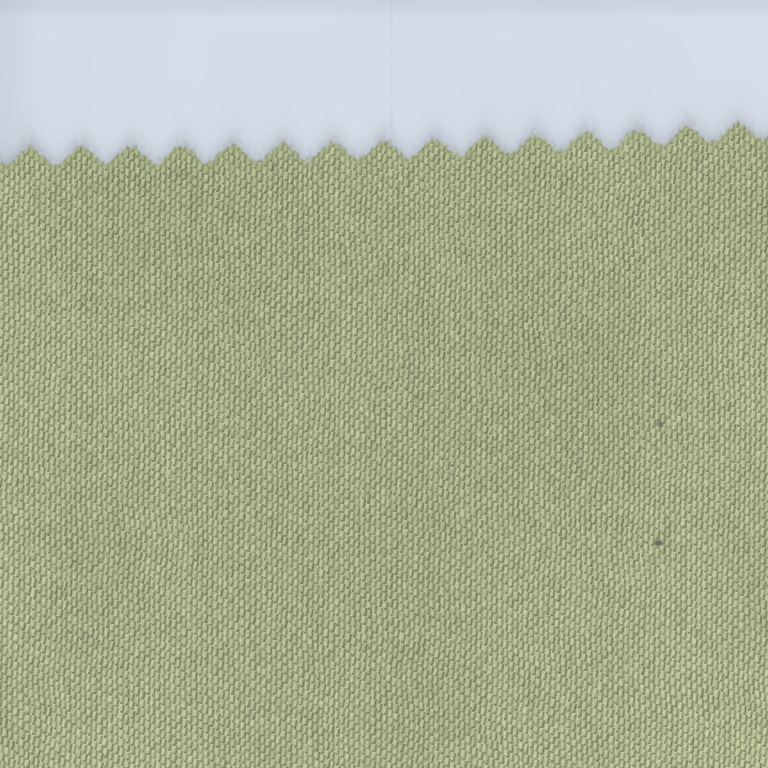
Write a Shadertoy shader that draws this texture.

```glsl
// Sage green twill cloth with a pinked zigzag edge, lying on pale blue-grey paper.

#define COLUMNS 146.0      // warp threads across the canvas
#define ROWS 84.0          // stitches down the canvas
#define TWILL_STEP 0.3833  // stitch shift from one thread to the next
#define LEAN 0.16          // slant of each gap between threads
#define GAP_WIDTH 0.15     // half width of a gap, in threads
#define TEETH 15.2         // pinked teeth across the canvas
#define TOOTH_HEIGHT 0.023
#define EDGE_LEVEL 0.797   // height of the cut at the left side
#define EDGE_RISE 0.033    // how far the cut climbs to the right
#define WEAR 0.05          // brightness change between stitches

const vec3 THREAD_LIGHT = vec3(0.725, 0.750, 0.590);
const vec3 THREAD_MID   = vec3(0.630, 0.663, 0.513);
const vec3 GAP_DARK     = vec3(0.455, 0.490, 0.375);
const vec3 PAPER        = vec3(0.835, 0.863, 0.912);
const vec3 PAPER_SHADE  = vec3(0.640, 0.680, 0.690);
const vec3 SPECK        = vec3(0.340, 0.360, 0.340);

float hash(vec2 p) {
    vec3 q = fract(p.xyx * 0.1031);
    q += dot(q, q.yzx + 33.33);
    return fract((q.x + q.y) * q.z);
}

float noise(vec2 p) {
    vec2 cell = floor(p), f = fract(p);
    f = f * f * (3.0 - 2.0 * f);
    return mix(mix(hash(cell), hash(cell + vec2(1, 0)), f.x),
               mix(hash(cell + vec2(0, 1)), hash(cell + vec2(1, 1)), f.x), f.y);
}

float segment(vec2 p, vec2 a, vec2 b) {
    vec2 ab = b - a;
    return length(p - a - ab * clamp(dot(p - a, ab) / dot(ab, ab), 0.0, 1.0));
}

// Height of the cut: domed teeth on a gently rising line.
float cutHeight(float x) {
    float phase = x * TEETH - 0.6;
    float peak = 2.0 * abs(fract(phase) - 0.5);
    float wave = mix(2.0 * peak - 1.0, cos(6.28319 * phase), 0.75);
    wave = min(wave, 0.85 + 0.15 * wave);
    return EDGE_LEVEL + EDGE_RISE * x * x + 0.5 * TOOTH_HEIGHT * wave;
}

vec3 cloth(vec2 uv, float pixel) {
    // Loose threads wander slightly, each sliding along its own length.
    vec2 drift = vec2(noise(uv * 17.0), noise(uv * 15.0 + 40.0)) - 0.5;
    vec2 t = uv * vec2(COLUMNS, ROWS) + drift * vec2(0.7, 0.5);
    float column = floor(t.x);
    t.y += column * TWILL_STEP + 0.35 * noise(vec2(column * 7.0, uv.y * 25.0));
    vec2 id = vec2(column, floor(t.y));

    // Each cell holds a slanted gap with a short foot where the weft dips.
    float aspect = COLUMNS / ROWS;
    vec2 p = (fract(t) - 0.5) * vec2(1.0, aspect);
    p.x += 0.16 * (hash(id + 11.0) - 0.5);
    float reach = aspect * (0.30 + 0.10 * hash(id + 5.0));
    vec2 foot = vec2(-LEAN * 0.5, -0.36 * aspect);
    float upright = segment(p, foot, vec2(LEAN, reach));
    float weft = segment(p, foot, foot + vec2(-0.34, 0.06));
    float blur = 0.13 + 0.3 * pixel * COLUMNS;
    float gap = 1.0 - smoothstep(GAP_WIDTH - blur, GAP_WIDTH + blur, upright);
    float dip = 1.0 - smoothstep(GAP_WIDTH - blur, GAP_WIDTH + blur, weft);
    gap *= 0.45 + 0.55 * hash(id + 3.0);
    dip *= 0.60 + 0.40 * hash(id + 9.0);

    // Rounded yarn, twisted fibres and uneven stitches.
    float yarn = smoothstep(0.08, 0.48, min(upright, weft));
    vec3 colour = mix(THREAD_MID, THREAD_LIGHT, yarn);
    colour = mix(colour, GAP_DARK, max(gap, dip));
    colour *= 1.0 + WEAR * (hash(id) - 0.5);
    colour *= 1.0 + 0.13 * (noise(uv * vec2(430.0, 330.0)) - 0.5);

    // Broad shading: darker upper middle, paler toward the bottom.
    vec2 c = uv - vec2(0.45, 0.55);
    colour *= 0.98 + 0.10 * dot(c, c) + 0.05 * (noise(uv * vec2(9.0, 4.0)) - 0.5);
    return colour;
}

vec3 paper(vec2 uv, float above) {
    vec3 colour = PAPER * (1.0 + 0.012 * (noise(uv * 12.0) - 0.5));
    colour = mix(colour, PAPER_SHADE, 0.75 * exp(-max(above, 0.0) / 0.013));
    colour *= 1.0 - 0.05 * smoothstep(0.97, 1.0, uv.y);
    colour *= 1.0 - 0.04 * smoothstep(0.06, 0.0, uv.x);
    // Faint broken crease down the sheet.
    float crease = smoothstep(0.0025, 0.0, abs(uv.x - 0.51));
    return colour * (1.0 - 0.05 * crease * noise(uv * vec2(40.0, 150.0)));
}

void mainImage(out vec4 fragColor, in vec2 fragCoord) {
    vec2 uv = fragCoord / iResolution.xy;
    float pixel = 1.0 / iResolution.y;

    // Frayed cut between cloth and paper.
    float fray = 0.007 * (noise(uv * vec2(260.0, 180.0)) - 0.5);
    float above = uv.y - cutHeight(uv.x) - fray;
    vec3 fabric = cloth(uv, pixel);
    // Loose fibres blur the weave along the cut.
    fabric = mix(fabric, THREAD_MID, 0.55 * smoothstep(-0.016, 0.0, above));

    // Two specks of lint, the lower one darker.
    for (int i = 0; i < 2; i++) {
        float n = float(i);
        vec2 q = uv - vec2(0.860 - 0.003 * n, 0.448 - 0.155 * n);
        float r = length(q * vec2(0.8, 1.1)) + 0.002 * (noise(uv * 350.0) - 0.5);
        fabric = mix(fabric, SPECK, (0.5 + 0.35 * n) * smoothstep(0.006, 0.002, r));
    }

    float soft = max(pixel, 0.0022);
    vec3 colour = mix(fabric, paper(uv, above), smoothstep(-soft, soft, above));
    fragColor = vec4(colour, 1.0);
}
```
